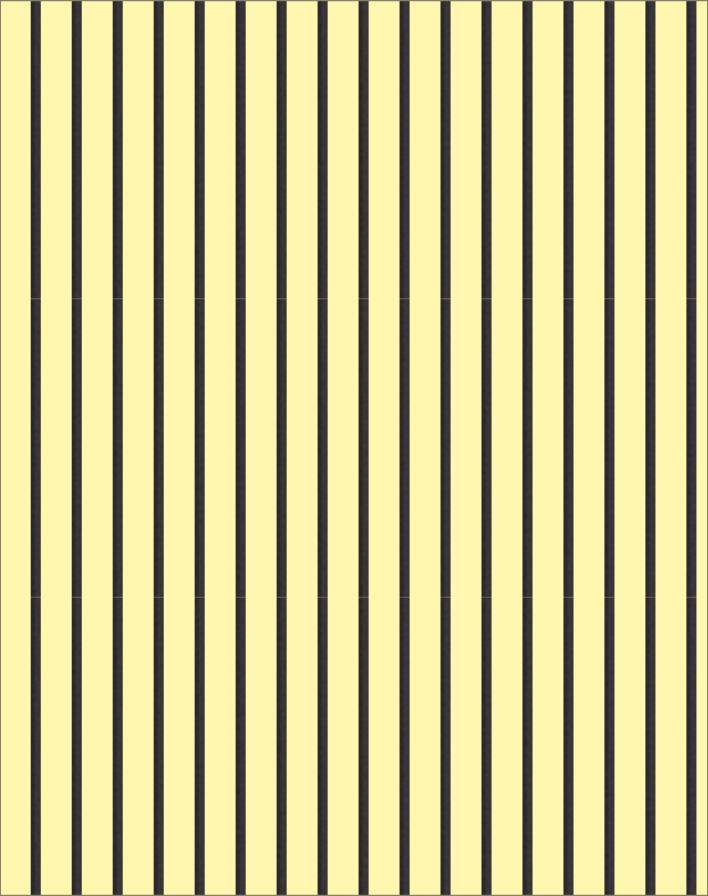
Give the GLSL for this pattern, as a WebGL 1 fragment shader.

```glsl
precision highp float;
// Seventeen narrow charcoal stripes on pale yellow, inside a hairline frame.
// Stripes repeat with floor; every edge is box filtered over one pixel.
// Gradient noise mottles the ink, and faint seams split it into three rows.

uniform vec2 u_resolution;

#define PERIOD 0.05788
#define FIRST_CENTER 0.0505
#define STRIPE_WIDTH 0.0142
#define STRIPE_COUNT 17.0
#define ROWS 3.0
#define HAIRLINE 0.0014
#define SEAM_STRENGTH 0.2
#define MOTTLE 0.025
#define PAPER vec3(1.0, 0.97, 0.69)
#define INK_WARM vec3(0.22, 0.21, 0.21)
#define INK_COOL vec3(0.17, 0.16, 0.18)
#define FRAME_COLOR vec3(0.52, 0.50, 0.41)

// Share of a pixel centred at x that lies between lo and hi
float bandCoverage(float x, float lo, float hi, float pixel) {
  float overlap = min(hi, x + 0.5 * pixel) - max(lo, x - 0.5 * pixel);
  return clamp(overlap / pixel, 0.0, 1.0);
}

vec2 hashGradient(vec2 cell) {
  float angle = 6.2832 * fract(sin(dot(cell, vec2(127.1, 311.7))) * 4375.85);
  return vec2(cos(angle), sin(angle));
}

float gradientNoise(vec2 p) {
  vec2 cell = floor(p);
  vec2 f = fract(p);
  vec2 blend = f * f * f * (f * (f * 6.0 - 15.0) + 10.0);
  float a = dot(hashGradient(cell), f);
  float b = dot(hashGradient(cell + vec2(1.0, 0.0)), f - vec2(1.0, 0.0));
  float c = dot(hashGradient(cell + vec2(0.0, 1.0)), f - vec2(0.0, 1.0));
  float d = dot(hashGradient(cell + vec2(1.0, 1.0)), f - vec2(1.0, 1.0));
  return mix(mix(a, b, blend.x), mix(c, d, blend.x), blend.y);
}

void main() {
  vec2 pixel = 1.0 / u_resolution;
  vec2 uv = gl_FragCoord.xy * pixel;

  // Nearest stripe and the offset from its centre
  float index = floor((uv.x - FIRST_CENTER) / PERIOD + 0.5);
  index = clamp(index, 0.0, STRIPE_COUNT - 1.0);
  float offset = uv.x - FIRST_CENTER - index * PERIOD;
  float halfWidth = 0.5 * STRIPE_WIDTH;
  float stripe = bandCoverage(offset, -halfWidth, halfWidth, pixel.x);

  // Ink is cooler and darker along the left side, with slight mottling
  float warmth = smoothstep(-0.5, 0.1, offset / halfWidth);
  vec3 ink = mix(INK_COOL, INK_WARM, warmth);
  ink += MOTTLE * gradientNoise(uv * vec2(150.0, 190.0));

  // Faint seams cross the stripes at the row joints
  float joint = clamp(floor(uv.y * ROWS + 0.5), 1.0, ROWS - 1.0) / ROWS;
  float seam = bandCoverage(uv.y - joint, -0.5 * HAIRLINE, 0.5 * HAIRLINE, pixel.y);
  ink = mix(ink, PAPER, SEAM_STRENGTH * seam);
  vec3 color = mix(PAPER, ink, stripe);

  // Hairline frame along the canvas edges
  vec2 edge = min(uv, 1.0 - uv);
  float frameX = bandCoverage(edge.x, 0.0, HAIRLINE, pixel.x);
  float frameY = bandCoverage(edge.y, 0.0, HAIRLINE, pixel.y);
  color = mix(color, FRAME_COLOR, max(frameX, frameY));

  gl_FragColor = vec4(color, 1.0);
}
```
